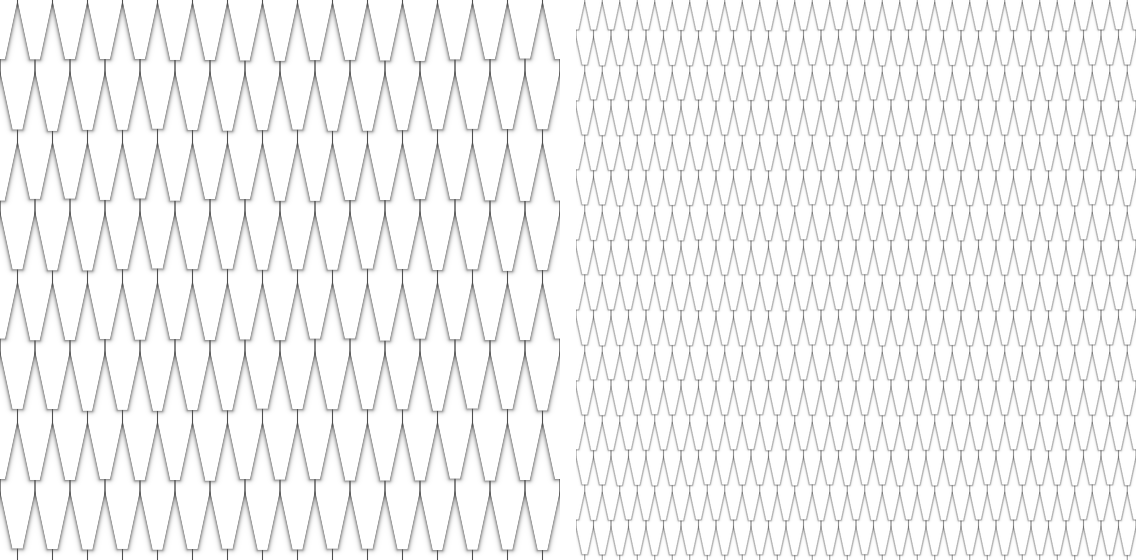
Left, the tile; right, the same tile 2 across and 2 down.
This pattern is drawn by a WebGL 2 fragment shader. Its source:

```glsl
#version 300 es
precision highp float;

uniform vec2 u_resolution;
out vec4 outColor;

#define COLUMNS 16.0
#define ROWS 8.0
#define TILE_LENGTH 1.705
#define LENGTH_JITTER 0.07
#define TAPER 0.2125
#define SHADOW_DEPTH 0.45
#define SHADOW_SIZE 0.062
#define SHADOW_CURVE 1.3
#define SEAM_HALF_WIDTH 0.018
#define SEAM_GRAY 0.31

float hash(vec2 cell) {
  return fract(sin(dot(cell, vec2(127.1, 311.7))) * 43758.5453);
}

// Distance to a tile hanging from y = 0, tapering to a flat lower end.
float tileDistance(vec2 p, float tileLength) {
  float side = (abs(p.x) - 0.5 + TAPER * p.y) / length(vec2(1.0, TAPER));
  vec2 d = vec2(side, p.y - tileLength);
  return min(max(d.x, d.y), 0.0) + length(max(d, 0.0));
}

float coverage(float d, float pixel) {
  return 1.0 - smoothstep(-0.5 * pixel, 0.5 * pixel, d);
}

void main() {
  // Lengths are measured in tile widths; alternate rows shift by half a tile.
  vec2 grid = gl_FragCoord.xy / u_resolution * vec2(COLUMNS, ROWS);
  float pixel = COLUMNS / u_resolution.x;
  float row = floor(grid.y);
  float x = grid.x + 0.5 * mod(row, 2.0);
  float column = floor(x);
  vec2 p = vec2(fract(x) - 0.5, (1.0 - fract(grid.y)) * COLUMNS / ROWS);

  // Nearby tiles: combined soft shadow and solid cover.
  float light = 1.0;
  float cover = 0.0;
  for (int i = -1; i <= 1; i++) {
    float shift = float(i);
    vec2 cell = vec2(mod(column + shift, COLUMNS), row);
    float tileLength = TILE_LENGTH + LENGTH_JITTER * (hash(cell) - 0.5);
    float d = tileDistance(p - vec2(shift, 0.0), tileLength);
    light *= 1.0 - SHADOW_DEPTH * exp(-pow(max(d, 0.0) / SHADOW_SIZE, SHADOW_CURVE));
    cover = max(cover, coverage(d, pixel));
  }

  // Seam of the row below, visible under each lower end.
  float seam = coverage(abs(p.x) - SEAM_HALF_WIDTH, pixel);
  float gray = mix(light, min(light, SEAM_GRAY), seam);
  gray = mix(gray, 1.0, cover);

  // The seam fades out as the gap between two tiles opens.
  float apex = coverage(0.5 - abs(p.x) - SEAM_HALF_WIDTH, pixel);
  apex *= 1.0 - smoothstep(0.08, 0.3, p.y);
  gray = mix(gray, min(gray, SEAM_GRAY), apex);

  outColor = vec4(vec3(gray), 1.0);
}
```
